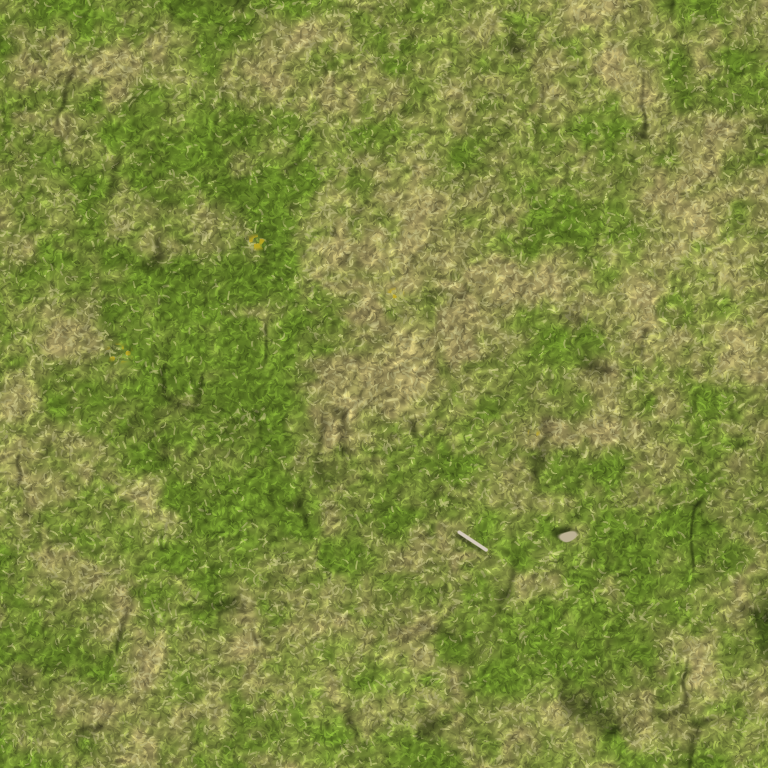
Give the GLSL for this texture, as a three.js fragment shader.

```glsl
varying vec2 vUv;

float hash(vec2 p) {
  return fract(sin(dot(p, vec2(127.1, 311.7))) * 43758.5453);
}

float noise(vec2 p) {
  vec2 i = floor(p), f = fract(p);
  f = f * f * (3.0 - 2.0 * f);
  return mix(mix(hash(i), hash(i + vec2(1.0, 0.0)), f.x),
             mix(hash(i + vec2(0.0, 1.0)), hash(i + vec2(1.0, 1.0)), f.x), f.y);
}

float segment(vec2 p, vec2 a, vec2 b) {
  vec2 ab = b - a;
  return length(p - a - ab * clamp(dot(p - a, ab) / dot(ab, ab), 0.0, 1.0));
}

// One layer of short bent blades, one per grid cell
vec3 blades(vec3 color, vec3 ground, vec2 uv, float count, float dry) {
  vec2 p = uv * count + count * 0.37;
  vec2 cell = floor(p);
  for (int y = -1; y <= 1; y++) {
    for (int x = -1; x <= 1; x++) {
      vec2 id = cell + vec2(float(x), float(y));
      vec2 key = id + count * 3.1;
      vec2 q = p - id - vec2(hash(key), hash(key + 17.3));
      float angle = 6.2832 * hash(key + 31.7);
      float c = cos(angle), s = sin(angle);
      q = vec2(c * q.x + s * q.y, c * q.y - s * q.x);
      q.y += (hash(key + 47.9) - 0.5) * 2.0 * q.x * q.x;
      float halfLength = mix(0.2, 0.6, hash(key + 59.1));
      float d = length(vec2(max(abs(q.x) - halfLength, 0.0), q.y));
      float shade = hash(key + 71.3);
      vec3 tone = ground * mix(0.72, 1.28, shade);
      float straw = step(0.93 - 0.2 * dry, hash(key + 83.7));
      tone = mix(tone, vec3(0.76, 0.75, 0.52), straw * 0.7);
      color = mix(color, tone, 0.75 * smoothstep(0.2, 0.05, d));
    }
  }
  return color;
}

void main() {
  vec2 uv = vUv;
  vec2 warp = uv + 0.012 * vec2(noise(uv * 45.0), noise(uv * 45.0 + 9.0));

  // Dry patches among green turf
  float field = 0.2 * noise(uv * 4.0 + 3.0) + 0.3 * noise(warp * 11.0)
              + 0.3 * noise(warp * 25.0 + 5.0) + 0.2 * noise(warp * 60.0);
  field += 0.05 * (0.5 - uv.y);
  float dry = smoothstep(0.28, 0.76, field);
  vec3 ground = mix(vec3(0.39, 0.50, 0.16), vec3(0.63, 0.59, 0.375), dry);
  ground *= 0.92 + 0.18 * noise(uv * vec2(28.0, 9.0) + 21.0);

  // Matted blades
  vec3 color = ground * 0.96;
  for (int i = 0; i < 5; i++) {
    color = blades(color, ground, uv, 62.0 + 13.0 * float(i), dry);
  }

  // Fine relief lit from one side
  vec2 grain = warp * 125.0;
  color *= 1.0 + 0.32 * (noise(grain) - noise(grain + vec2(0.6, -0.6)));
  color *= 0.93 + 0.14 * noise(uv * 190.0);

  // Shadowed crevices, mostly upright
  float crack = abs(noise(warp * vec2(16.0, 7.0) + 40.0) - 0.5);
  float broken = smoothstep(0.58, 0.8, noise(uv * 18.0 + 13.0));
  color *= 1.0 - 0.35 * broken * smoothstep(0.07, 0.0, crack);

  // Small yellow flower clusters
  for (int i = 0; i < 4; i++) {
    float k = float(i);
    vec2 center = vec2(0.155 + 0.18 * k, 0.54 + 0.15 * sin(k * 1.3));
    float size = 0.022 - 0.004 * k;
    float cluster = smoothstep(size, size * 0.4, length((uv - center) * vec2(1.0, 1.4)));
    float petals = smoothstep(0.5, 0.7, noise(uv * 150.0 + 7.0));
    color = mix(color, vec3(0.77, 0.68, 0.13), 0.85 * cluster * petals);
  }

  // Pale twig and pebble with their shadows
  vec2 tip = vec2(0.598, 0.307), end = vec2(0.633, 0.284);
  color *= 1.0 - 0.35 * smoothstep(0.006, 0.001, segment(uv + vec2(0.002, 0.004), tip, end));
  color = mix(color, vec3(0.84, 0.80, 0.74), smoothstep(0.0035, 0.0012, segment(uv, tip, end)));
  vec2 stone = (warp - vec2(0.742, 0.309)) * vec2(1.0, 1.3);
  color *= 1.0 - 0.45 * smoothstep(0.018, 0.008, length(stone + vec2(0.003, -0.007)));
  color = mix(color, vec3(0.74, 0.70, 0.58), smoothstep(0.013, 0.009, length(stone)));

  gl_FragColor = vec4(clamp(color, 0.0, 1.0), 1.0);
}
```
